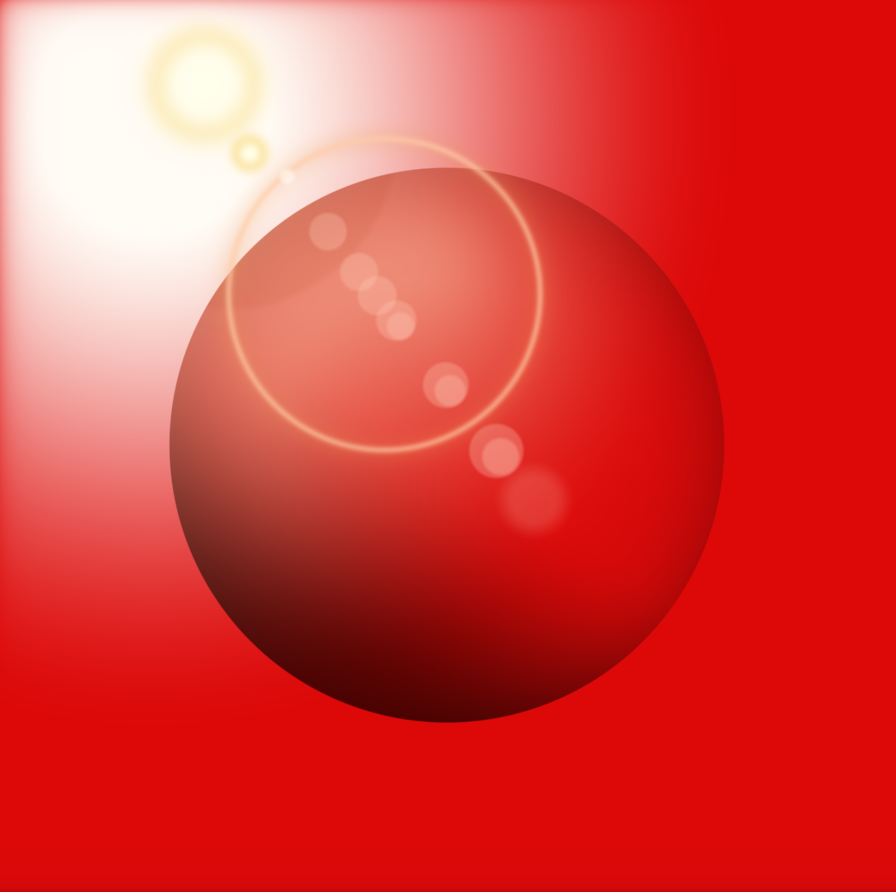
Reproduce this background procedurally as a WebGL 1 fragment shader.

```glsl
precision highp float;
uniform vec2 u_resolution;

const vec3 RED = vec3(0.865, 0.035, 0.035);
const vec3 DARK_RED = vec3(0.36, 0.015, 0.010);
const vec3 GLOW_WHITE = vec3(1.0, 0.985, 0.96);
const vec3 GLOW_WARM = vec3(0.97, 0.83, 0.70);
const vec3 RING_TINT = vec3(1.0, 0.80, 0.65);
const vec3 GOLD = vec3(0.98, 0.87, 0.55);
const vec3 FLARE_TINT = vec3(1.0, 0.80, 0.72);

const vec2 GLOW_POS = vec2(0.17, 0.87);
const vec2 SUN_POS = vec2(0.230, 0.905);
const vec2 SPARK_POS = vec2(0.280, 0.828);
const vec2 BALL_POS = vec2(0.501, 0.501);
const float BALL_RADIUS = 0.311;
const vec2 RING_POS = vec2(0.431, 0.670);
const float RING_RADIUS = 0.1745;
const vec2 VEIL_POS = vec2(0.254, 0.843);
const float VEIL_RADIUS = 0.19;
const vec2 FLARE_START = vec2(0.368, 0.740);
const vec2 FLARE_END = vec2(0.599, 0.439);

float disc(vec2 p, vec2 center, float radius, float blur) {
  return 1.0 - smoothstep(radius - blur, radius + blur, length(p - center));
}

float bell(float x, float width) {
  return exp(-x * x / (width * width));
}

// Broad light falling from the upper left
float glowAmount(vec2 p) {
  float d = length((p - GLOW_POS) * vec2(1.05, 1.0));
  return clamp(1.06 * (1.0 - smoothstep(0.04, 0.70, d)), 0.0, 1.0);
}

vec3 backdrop(vec2 p, float glow) {
  vec3 color = mix(RED, GLOW_WHITE, glow);
  // Redder margins on the left and top
  float margin = 0.40 * exp(-p.x / 0.012) + 0.30 * exp(-(1.0 - p.y) / 0.010);
  color = mix(color, RED, min(margin, 0.6));
  return color * (1.0 - 0.10 * exp(-p.y / 0.008));
}

vec3 ball(vec2 p, float glow) {
  vec2 n = (p - BALL_POS) / BALL_RADIUS;
  float light = smoothstep(-1.1, 0.0, n.y + 0.6 * n.x);
  vec3 color = mix(DARK_RED, RED, light);
  color *= 1.0 - 0.20 * pow(min(length(n), 1.0), 6.0);
  // Light spilling over the surface
  float rim = smoothstep(0.55, 1.0, length(n));
  color = mix(color, GLOW_WARM, glow * (0.90 - 0.25 * rim));
  float sheen = bell(length(p - vec2(0.48, 0.71)), 0.09) * 0.20
              + bell(length(p - vec2(0.55, 0.61)), 0.15) * 0.14;
  return mix(color, GLOW_WARM, sheen);
}

// Chain of translucent discs, bunched around its fourth link
vec3 addFlares(vec3 color, vec2 p) {
  vec2 axis = normalize(FLARE_END - FLARE_START);
  for (int i = 0; i < 7; i++) {
    float k = float(i);
    float t = k / 6.0 - 0.17 * exp(-0.57 * (k - 3.0) * (k - 3.0));
    vec2 center = mix(FLARE_START, FLARE_END, t);
    float radius = 0.021 + 0.014 * t * t;
    float last = step(5.5, k);
    float blur = mix(0.0025, 0.013, last);
    float strength = mix(0.30, 0.20, last);
    color = mix(color, FLARE_TINT, strength * disc(p, center, radius, blur));
    // Smaller companions on the middle links
    float paired = step(2.5, k) * (1.0 - last);
    float inner = disc(p, center + axis * 0.008, radius * 0.68, 0.003);
    color = mix(color, FLARE_TINT, 0.32 * paired * inner);
  }
  return color;
}

vec3 addRing(vec3 color, vec2 p) {
  vec2 q = p - RING_POS;
  float d = length(q) - RING_RADIUS;
  float halo = bell(d, 0.016) * 0.16;
  float line = bell(d, 0.0042) * 0.58;
  color = mix(color, vec3(0.93, 0.60, 0.32), halo);
  return mix(color, RING_TINT, line);
}

vec3 addSun(vec3 color, vec2 p) {
  float d = length(p - SUN_POS);
  color = mix(color, GOLD, 0.55 * bell(d - 0.052, 0.018));
  color = mix(color, vec3(1.0, 1.0, 0.92), bell(d, 0.045));
  // Small sparks trailing from the sun
  float spark = length(p - SPARK_POS);
  color = mix(color, GOLD, 0.65 * bell(spark - 0.014, 0.009));
  color = mix(color, vec3(1.0, 1.0, 0.88), 0.8 * bell(spark, 0.010));
  return mix(color, GLOW_WHITE, 0.6 * disc(p, vec2(0.322, 0.802), 0.008, 0.004));
}

void main() {
  vec2 p = gl_FragCoord.xy / u_resolution.y;
  float edge = 1.0 / u_resolution.y;
  float glow = glowAmount(p);

  float ballMask = disc(p, BALL_POS, BALL_RADIUS, edge);
  vec3 color = mix(backdrop(p, glow), ball(p, glow), ballMask);

  // Faint warm veil around the light
  float veil = disc(p, VEIL_POS, VEIL_RADIUS, 0.006);
  color = mix(color, color * vec3(0.98, 0.94, 0.91), veil * ballMask);

  color = addRing(color, p);
  color = addFlares(color, p);
  color = addSun(color, p);
  gl_FragColor = vec4(clamp(color, 0.0, 1.0), 1.0);
}
```
